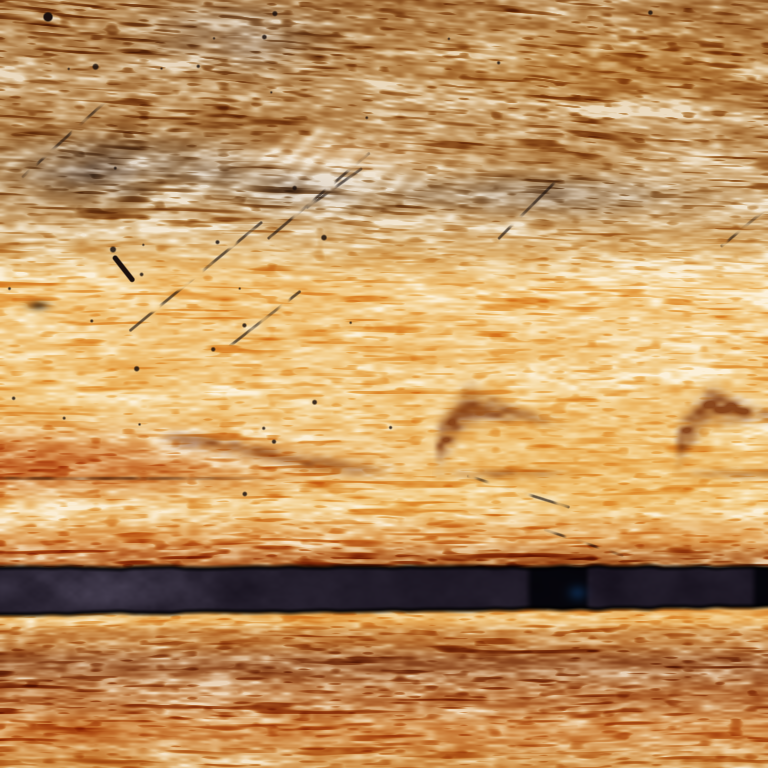
Reproduce this texture procedurally as a Shadertoy shader.

```glsl
const float GAP_TOP = 0.260;
const float GAP_LOW = 0.201;
const float GAP_TILT = 0.009;
const float EDGE = 0.0015;
const float KNOT_START = 0.562;
const float KNOT_PERIOD = 0.3125;
const float SPECK_GRID = 30.0;
const float FIBRE_DEPTH = 1.5;
const vec3 INK = vec3(0.10, 0.06, 0.05);
const vec3 RUST = vec3(0.50, 0.22, 0.06);
const vec3 ORANGE = vec3(0.80, 0.46, 0.22);
const vec3 SLATE = vec3(0.40, 0.35, 0.34);

// Height followed by the wood colour at that height
const vec4 BANDS[12] = vec4[12](
    vec4(0.00, 0.86, 0.65, 0.39), vec4(0.05, 0.84, 0.58, 0.32),
    vec4(0.09, 0.76, 0.50, 0.28), vec4(0.135, 0.67, 0.43, 0.25),
    vec4(0.17, 0.80, 0.56, 0.31), vec4(0.195, 0.93, 0.73, 0.43),
    vec4(0.265, 0.70, 0.41, 0.19), vec4(0.30, 0.90, 0.68, 0.40),
    vec4(0.345, 0.95, 0.79, 0.51), vec4(0.62, 0.95, 0.79, 0.52),
    vec4(0.74, 0.80, 0.64, 0.43), vec4(0.95, 0.70, 0.51, 0.30));

// Scratch end points
const vec4 SCRATCHES[9] = vec4[9](
    vec4(0.03, 0.77, 0.14, 0.87), vec4(0.35, 0.69, 0.48, 0.80),
    vec4(0.40, 0.73, 0.47, 0.78), vec4(0.65, 0.69, 0.73, 0.77),
    vec4(0.94, 0.68, 1.00, 0.73), vec4(0.17, 0.57, 0.34, 0.71),
    vec4(0.30, 0.55, 0.39, 0.62), vec4(0.71, 0.31, 0.81, 0.277),
    vec4(0.61, 0.38, 0.74, 0.34));

float hash(vec2 p) {
    vec3 q = fract(vec3(p.xyx) * 0.1031);
    q += dot(q, q.yzx + 33.33);
    return fract((q.x + q.y) * q.z);
}

float noise(vec2 p) {
    vec2 i = floor(p), f = fract(p);
    f = f * f * (3.0 - 2.0 * f);
    return mix(mix(hash(i), hash(i + vec2(1, 0)), f.x),
               mix(hash(i + vec2(0, 1)), hash(i + vec2(1, 1)), f.x), f.y);
}

float fbm(vec2 p) {
    float sum = 0.0, amp = 0.5;
    for (int i = 0; i < 4; i++) {
        sum += amp * noise(p);
        p = p * 2.03 + 17.7;
        amp *= 0.5;
    }
    return sum / 0.9375;
}

float blob(vec2 p, vec2 centre, vec2 radius) {
    p = (p - centre) / radius;
    return exp(-dot(p, p));
}

float segment(vec2 p, vec2 a, vec2 b) {
    vec2 ab = b - a;
    return length(p - a - ab * clamp(dot(p - a, ab) / dot(ab, ab), 0.0, 1.0));
}

vec3 woodBands(float y) {
    vec3 col = BANDS[0].yzw;
    for (int i = 1; i < 12; i++)
        col = mix(col, BANDS[i].yzw, smoothstep(BANDS[i - 1].x, BANDS[i].x, y));
    return col;
}

// Hooked rust stain, repeated to the right
float knots(vec2 p) {
    float t = mod(p.x - KNOT_START, KNOT_PERIOD);
    float ridge = 0.42 + 0.052 * smoothstep(0.0, 0.055, t) - 0.2 * max(t - 0.055, 0.0);
    float width = mix(0.022, 0.008, smoothstep(0.02, 0.13, t));
    float d = (p.y - ridge) / width;
    float hook = exp(-d * d) * smoothstep(0.0, 0.015, t) * (1.0 - smoothstep(0.07, 0.19, t));
    float tail = 0.45 * blob(vec2(t, p.y), vec2(0.10, 0.383), vec2(0.06, 0.006));
    return (hook + tail) * step(KNOT_START, p.x);
}

float specks(vec2 p) {
    vec2 cell = floor(p * SPECK_GRID);
    float h = hash(cell + 5.0);
    vec2 centre = (cell + 0.25 + 0.5 * vec2(hash(cell + 31.0), hash(cell + 67.0))) / SPECK_GRID;
    float radius = mix(0.0012, 0.0038, h * h);
    float chance = 0.11 * smoothstep(0.75, 0.2, p.x) * smoothstep(0.3, 0.4, p.y);
    return step(hash(cell + 91.0), chance) * smoothstep(radius + EDGE, radius - EDGE, length(p - centre));
}

vec3 wood(vec2 p) {
    float upper = smoothstep(0.5, 0.9, p.y);
    vec2 g = p + vec2(0.0, 0.07 * p.x * upper + 0.018 * fbm(p * vec2(3.0, 5.0)));
    vec3 col = woodBands(p.y + 0.03 * (fbm(p * vec2(4.0, 9.0)) - 0.5) * smoothstep(0.26, 0.4, p.y));

    // Broad stains
    float patches = fbm(p * vec2(9.0, 20.0) + 4.0);
    col = mix(col, ORANGE, 0.85 * blob(p, vec2(0.0, 0.395), vec2(0.33, 0.04)));
    col = mix(col, ORANGE, 0.5 * blob(p, vec2(0.05, 0.275), vec2(0.45, 0.025)));
    col = mix(col, vec3(0.72, 0.47, 0.19), 0.6 * blob(p, vec2(0.80, 0.91), vec2(0.28, 0.06)));
    float smudge = blob(p, vec2(0.16, 0.775), vec2(0.16, 0.04)) + blob(p, vec2(0.42, 0.755), vec2(0.08, 0.03))
        + 0.8 * blob(p, vec2(0.30, 0.95), vec2(0.10, 0.04)) + 0.6 * blob(p, vec2(0.68, 0.745), vec2(0.2, 0.025));
    col = mix(col, SLATE, clamp(smudge * patches * 1.1, 0.0, 0.75));
    col = mix(col, vec3(0.92, 0.79, 0.62), 0.55 * blob(p, vec2(0.42, 0.795), vec2(0.12, 0.025)));

    // Fine grain and dark fibres
    float grain = noise(g * vec2(28.0, 150.0)) + noise(g * vec2(75.0, 290.0)) - 1.0;
    float bands = fbm(g * vec2(3.0, 38.0)) - 0.5;
    float fibre = smoothstep(0.66, 0.92, noise(g * vec2(17.0, 190.0) + 9.0)) * smoothstep(0.3, 0.65, fbm(g * vec2(7.0, 24.0)));
    fibre += 0.6 * smoothstep(0.68, 0.95, noise(g * vec2(48.0, 240.0) + 40.0));
    float diagonal = noise(vec2((p.x + p.y) * 5.0, (p.y - p.x) * 65.0)) - 0.5;
    float scuffed = blob(p, vec2(0.3, 0.78), vec2(0.45, 0.09));
    float tone = 0.9 + 0.75 * grain + 1.1 * bands + FIBRE_DEPTH * fibre + 0.7 * diagonal * scuffed + 0.7 * (patches - 0.5);
    col = pow(col, vec3(max(tone, 0.25)));

    // Rust stains and seam
    float rough = 0.35 + 0.9 * noise(g * vec2(65.0, 130.0) + 3.0);
    float ridge = mix(0.428, 0.388, smoothstep(0.2, 0.5, p.x));
    float streak = exp(-pow((p.y - ridge) / 0.009, 2.0)) * smoothstep(0.2, 0.24, p.x) * smoothstep(0.53, 0.44, p.x);
    col = mix(col, RUST, clamp((knots(p) + 0.65 * streak) * rough, 0.0, 0.9));
    float seam = smoothstep(0.0035, 0.0005, abs(p.y - 0.377)) * smoothstep(0.4, 0.15, p.x);
    col = mix(col, RUST * 0.6, 0.7 * seam * rough);

    // Scratches, specks and nicks
    float marks = 0.0;
    for (int i = 0; i < 9; i++)
        marks = max(marks, smoothstep(0.003, 0.0005, segment(p, SCRATCHES[i].xy, SCRATCHES[i].zw)));
    marks *= 0.65 * smoothstep(0.2, 0.65, noise(p * 70.0));
    marks = max(marks, 0.85 * specks(p));
    marks = max(marks, smoothstep(0.0045, 0.002, segment(p, vec2(0.150, 0.664), vec2(0.172, 0.636))));
    marks = max(marks, smoothstep(0.0075, 0.0045, length(p - vec2(0.0625, 0.978))));
    marks = max(marks, 0.6 * blob(p, vec2(0.05, 0.602), vec2(0.013, 0.006)));
    return mix(col, INK, marks);
}

vec3 gapColour(vec2 p) {
    float smoke = fbm(p * vec2(20.0, 26.0));
    float lit = 0.35 + 0.65 * blob(p, vec2(0.14, 0.23), vec2(0.16, 0.05));
    vec3 col = mix(vec3(0.075, 0.055, 0.10), vec3(0.32, 0.29, 0.37), smoke * lit);
    float hole = smoothstep(0.682, 0.695, p.x) * smoothstep(0.770, 0.760, p.x) + smoothstep(0.975, 0.988, p.x);
    col = mix(col, vec3(0.01, 0.01, 0.03), 0.9 * hole);
    return col + vec3(0.02, 0.10, 0.18) * blob(p, vec2(0.752, 0.228), vec2(0.012, 0.010));
}

void mainImage(out vec4 fragColor, in vec2 fragCoord) {
    vec2 p = fragCoord / iResolution.xy;
    float wobble = 0.003 * (noise(vec2(p.x * 45.0, 2.0)) - 0.5);
    float top = GAP_TOP + 0.002 * p.x + wobble;
    float low = GAP_LOW + GAP_TILT * p.x - wobble;
    float inside = min(top - p.y, p.y - low);
    vec3 col = mix(wood(p), gapColour(p), smoothstep(-EDGE, EDGE, inside));
    col *= 1.0 - 0.75 * smoothstep(0.006, 0.0, abs(inside));
    fragColor = vec4(clamp(col, 0.0, 1.0), 1.0);
}
```
